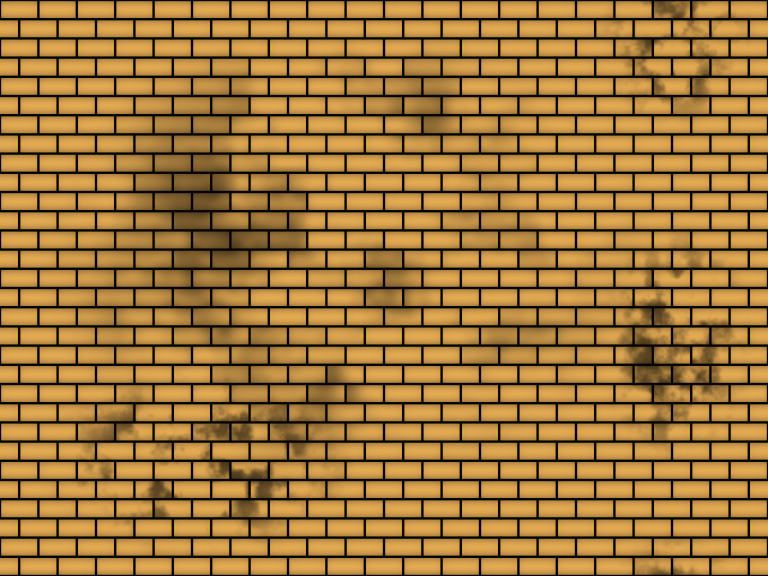
Reproduce this texture procedurally as a Shadertoy shader.

```glsl
// Ochre running-bond brick wall with dark joints, rounded shading and sooty stains.
#define BRICKS vec2(20.0, 30.0)   // bricks across, courses up
#define JOINT 0.122               // joint width, in course heights
#define EDGE_SHADE 0.31           // darkening at the top and bottom of a brick
#define END_SHADE 0.07            // darkening at the ends of a brick
#define STAIN 0.62                // strength of the broad stains
#define SPECKLE 0.60              // strength of the fine speckles
#define JITTER 0.035              // stain shift from brick to brick
#define BRICK_COLOR vec3(0.89, 0.665, 0.325)
#define JOINT_COLOR vec3(0.018, 0.012, 0.006)

float hash(vec2 p) {
    vec3 q = fract(p.xyx * vec3(0.1031, 0.1030, 0.0973));
    q += dot(q, q.yzx + 33.33);
    return fract((q.x + q.y) * q.z);
}

// Value noise that wraps after a whole number of cells
float wrapNoise(vec2 uv, vec2 cells) {
    vec2 p = uv * cells;
    vec2 i = floor(p);
    vec2 f = fract(p);
    f = f * f * (3.0 - 2.0 * f);
    vec2 a = mod(i, cells);
    vec2 b = mod(i + 1.0, cells);
    return mix(mix(hash(a), hash(vec2(b.x, a.y)), f.x),
               mix(hash(vec2(a.x, b.y)), hash(b), f.x), f.y);
}

float wrapFbm(vec2 uv, vec2 cells) {
    float sum = 0.0;
    float weight = 0.5;
    for (int octave = 0; octave < 4; octave++) {
        sum += weight * wrapNoise(uv, cells);
        cells *= 2.0;
        weight *= 0.5;
    }
    return sum / 0.9375;
}

// Soft elliptical region, wrapped around the canvas edges
float region(vec2 uv, vec2 center, vec2 radius) {
    vec2 d = abs(fract(uv - center + 0.5) - 0.5) / radius;
    return 1.0 - smoothstep(0.35, 1.0, length(d));
}

void mainImage(out vec4 fragColor, in vec2 fragCoord) {
    vec2 uv = fragCoord / iResolution.xy;

    // Brick layout: every other course shifts by half a brick
    vec2 grid = uv * BRICKS;
    grid.x += 0.5 * (1.0 - mod(floor(grid.y), 2.0));
    vec2 id = mod(floor(grid), BRICKS);
    vec2 local = fract(grid) - 0.5;

    // Joints, measured in course heights
    vec2 cellSize = vec2(iResolution.x / iResolution.y * BRICKS.y / BRICKS.x, 1.0);
    vec2 gap = (0.5 - abs(local)) * cellSize;
    float pixel = BRICKS.y / iResolution.y;
    vec2 inside = clamp((gap - 0.5 * JOINT) / pixel + 0.5, 0.0, 1.0);
    float face = inside.x * inside.y;

    // Rounded shading of each brick
    vec2 bulge = 4.0 * local * local;
    float shade = 1.0 - EDGE_SHADE * bulge.y - END_SHADE * bulge.x * bulge.x;

    // Broad stains, broken up from brick to brick
    vec2 shift = vec2(hash(id + 7.0), hash(id + 53.0)) - 0.5;
    vec2 stainUv = uv + JITTER * shift;
    float stain = smoothstep(0.36, 0.78, wrapFbm(stainUv, vec2(8.0, 6.0)));
    stain *= region(uv, vec2(0.45, 0.56), vec2(0.42, 0.43));

    // Fine speckles toward the lower left and the right
    float speckleArea = region(uv, vec2(0.26, 0.20), vec2(0.22, 0.18))
                      + region(uv, vec2(0.88, 0.40), vec2(0.11, 0.23))
                      + region(uv, vec2(0.88, 0.93), vec2(0.11, 0.16));
    float speckle = smoothstep(0.42, 0.80, wrapFbm(stainUv, vec2(36.0, 27.0)));
    speckle *= min(speckleArea, 1.0);

    shade *= (1.0 - STAIN * stain) * (1.0 - SPECKLE * speckle);
    fragColor = vec4(mix(JOINT_COLOR, BRICK_COLOR * shade, face), 1.0);
}
```
